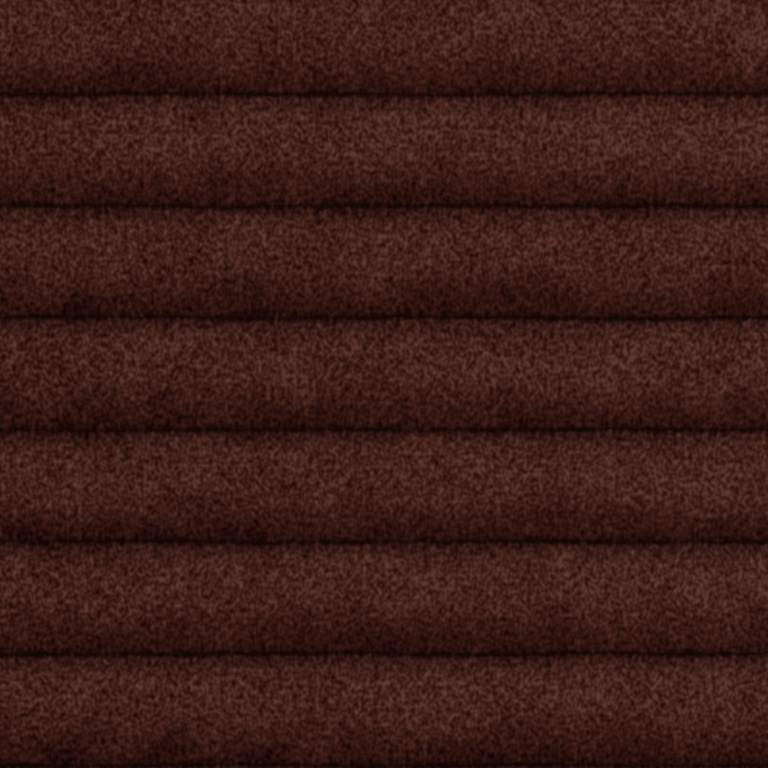
Reproduce this texture procedurally as a Shadertoy shader.

```glsl
// Plush wide-wale fabric: just under seven horizontal ribs split by soft dark grooves.
// Each rib is shaded as a lit roll with a shadowed lower side, and layered
// gradient noise gives the short pile its grainy tufts and brushed patches.

vec2 gradientAt(vec2 cell) {
    vec3 h = fract(cell.xyx * vec3(0.1031, 0.1030, 0.0973));
    h += dot(h, h.yzx + 33.33);
    float angle = 6.2832 * fract((h.x + h.y) * h.z);
    return vec2(cos(angle), sin(angle));
}

// Gradient noise, roughly -0.7 to 0.7
float gradientNoise(vec2 p) {
    vec2 i = floor(p), f = fract(p);
    vec2 u = f * f * f * (f * (f * 6.0 - 15.0) + 10.0);
    vec2 e = vec2(0.0, 1.0);
    float low = mix(dot(gradientAt(i), f),
                    dot(gradientAt(i + e.yx), f - e.yx), u.x);
    float high = mix(dot(gradientAt(i + e.xy), f - e.xy),
                     dot(gradientAt(i + e.yy), f - e.yy), u.x);
    return mix(low, high, u.y);
}

// Pile lightness offset: clumps, tufts and grain, each layer turned to hide its lattice
float pile(vec2 uv) {
    mat2 turn = mat2(0.8, 0.6, -0.6, 0.8);
    vec2 q = uv + 0.0016 * vec2(gradientNoise(uv * 60.0), gradientNoise(uv * 60.0 + 71.3));
    float clumps = gradientNoise(q * vec2(66.0, 50.0) + 43.1);
    float tufts = gradientNoise(turn * q * 118.0 + 7.7);
    float grain = gradientNoise(q * vec2(200.0, 170.0) + 19.7);
    return 0.24 * clumps + 0.58 * tufts + 0.66 * grain;
}

void mainImage(out vec4 fragColor, in vec2 fragCoord) {
    vec2 uv = fragCoord / iResolution.y;

    // Ribs: position across each one runs from its bottom (0) to its top (1)
    float pitch = 0.1457;
    float bend = 0.0026 * gradientNoise(vec2(uv.x * 5.0, uv.y * 4.0))
               + 0.0022 * gradientNoise(uv * vec2(60.0, 25.0))
               + 0.0024 * gradientNoise(uv * vec2(150.0, 70.0));
    float across = (uv.y - 0.003 + bend) / pitch;
    float rib = floor(across);
    float p = across - rib;

    // Rounded shading: long shadow below, quick falloff at the top
    float shade = smoothstep(-0.08, 0.55, p + 0.16 * gradientNoise(uv * vec2(16.0, 9.0)));
    shade *= 1.0 - 0.5 * smoothstep(0.78, 1.0, p);
    float light = 0.12 + 0.56 * shade;

    // Brushed patches, uneven ribs and slightly brighter right side
    light += 0.16 * gradientNoise(uv * vec2(8.0, 13.0) + 5.0);
    light += 0.17 * gradientNoise(uv * vec2(25.0, 28.0) + 31.0);
    light += 0.03 * gradientAt(vec2(rib, 7.0)).x + 0.10 * (uv.x - 0.5);

    // Pile, with upright fibres beside the grooves
    float edge = min(p, 1.0 - p) * pitch;
    float fibres = gradientNoise(uv * vec2(170.0, 75.0) + 3.3);
    light += pile(uv) * (0.6 + 0.4 * shade);
    light += 0.35 * fibres * (1.0 - smoothstep(0.004, 0.024, edge));

    // Three-stop ramp from shadow through red-brown to dusty highlight
    vec3 color = mix(vec3(0.135, 0.045, 0.035), vec3(0.237, 0.11, 0.083), clamp(light * 2.0, -0.5, 1.0));
    color = mix(color, vec3(0.33, 0.19, 0.16), clamp(light * 2.0 - 1.0, 0.0, 1.4));

    // Soft groove, partly bridged by fibres and fading in and out along its length
    float depth = 0.66 + 0.4 * gradientNoise(vec2(uv.x * 13.0, rib * 3.7 + 0.5)) - 0.45 * fibres;
    float groove = exp(-pow(edge / 0.0036, 2.0)) + 0.3 * exp(-edge / 0.008);
    color = mix(color, vec3(0.075, 0.024, 0.02), clamp(depth * groove, 0.0, 1.0));

    fragColor = vec4(color, 1.0);
}
```
